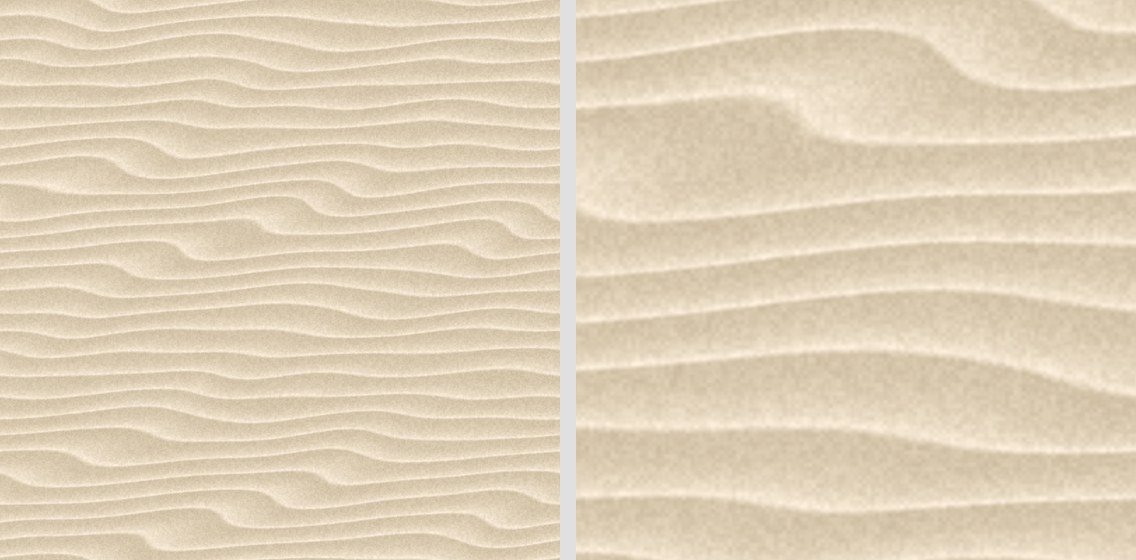
Left: the whole. Right: its middle third, enlarged.
Write a Shadertoy shader that draws this texture.

```glsl
// Pale wind-rippled sand: wavy horizontal crests with soft slopes and fine grain.

const float TAU = 6.2831853;

// Integer hash of a lattice cell, 0 to 1
float hash(ivec2 cell) {
    uvec2 q = uvec2(cell) * uvec2(1597334673u, 3812015801u);
    uint n = (q.x ^ q.y) * 1597334673u;
    n = (n ^ (n >> 15)) * 2246822519u;
    n ^= n >> 13;
    return float(n & 0xffffffu) / 16777215.0;
}

// Smooth value noise that wraps after a whole number of cells
float wrapNoise(vec2 uv, ivec2 cells, int seed) {
    vec2 p = uv * vec2(cells);
    ivec2 i = ivec2(floor(p));
    vec2 f = fract(p);
    f = f * f * f * (f * (f * 6.0 - 15.0) + 10.0);
    ivec2 lo = (i + cells) % cells;
    ivec2 hi = (lo + 1) % cells;
    ivec2 s = ivec2(seed, seed * 7);
    return mix(mix(hash(lo + s), hash(ivec2(hi.x, lo.y) + s), f.x),
               mix(hash(ivec2(lo.x, hi.y) + s), hash(hi + s), f.x), f.y);
}

// Height offset of the crests, in ripples: slow rise, quick fall to the right
float crestOffset(vec2 uv) {
    float a = TAU * (2.0 * uv.x - 4.0 * uv.y) + 0.5 * sin(TAU * (uv.x + 2.0 * uv.y));
    float b = TAU * (2.0 * uv.x - 6.0 * uv.y) + 1.3;
    float c = TAU * (3.0 * uv.x + uv.y) + 0.6;
    return 0.30 * sin(a - 0.5 * sin(a))
         + 0.17 * sin(b - 0.4 * sin(b))
         + 0.07 * sin(c)
         + 0.36 * (wrapNoise(uv, ivec2(6, 13), 11) - 0.5);
}

// Slope brightness from a shaded foot to a lit crest
float rippleLight(vec2 uv) {
    float offset = crestOffset(uv);
    float t = 1.0 - fract(27.0 * uv.y - offset);

    // Falling stretches get a broad glow and a fainter crest
    float fall = smoothstep(0.01, 0.08, offset - crestOffset(uv + vec2(0.01, 0.0)));
    float slope = pow(t, mix(2.3, 1.4, fall));
    float lee = 1.0 - smoothstep(0.0, 0.13, t);
    float crest = smoothstep(0.88, 1.0, t) + lee * lee;
    return max(slope, lee) + mix(0.20, 0.06, fall) * crest;
}

void mainImage(out vec4 fragColor, in vec2 fragCoord) {
    vec2 uv = fragCoord / iResolution.xy;
    vec2 px = 1.0 / iResolution.xy;

    // Average four samples to smooth the crest edges
    float light = 0.0;
    for (int k = 0; k < 4; k++) {
        vec2 sub = vec2(k & 1, k >> 1) * 0.5 - 0.25;
        light += 0.25 * rippleLight(fract(uv + sub * px));
    }
    light += 0.08 * (wrapNoise(uv, ivec2(9, 17), 41) - 0.5);

    vec3 shadedSand = vec3(0.832, 0.768, 0.660);
    vec3 litSand = vec3(0.945, 0.888, 0.806);
    vec3 color = mix(shadedSand, litSand, light);

    // Fine and slightly coarser grains
    float grain = 0.050 * (wrapNoise(uv, ivec2(400), 73) - 0.5)
                + 0.035 * (wrapNoise(uv, ivec2(230), 97) - 0.5);
    color += grain * vec3(0.95, 1.0, 1.08);

    fragColor = vec4(clamp(color, 0.0, 1.0), 1.0);
}
```
